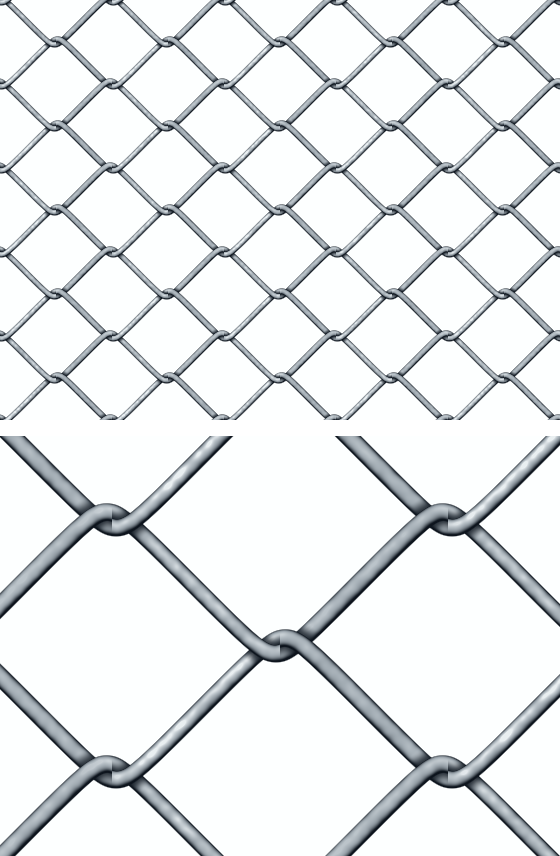
Top: the whole. Bottom: its middle third, enlarged.
Give the GLSL for this pattern, as a WebGL 2 fragment shader.

```glsl
#version 300 es
precision highp float;

uniform vec2 u_resolution;
out vec4 outColor;

const float TAU = 6.2831853;
const vec2 REPEATS = vec2(5.0, 5.0);
const vec2 CELL_SIZE = vec2(4.0 / 15.0, 0.2); // in canvas heights
const float WIRE_RADIUS = 0.0068;
const float AMPLITUDE = 0.281;  // a little over a quarter cell, so rows hook
const float SHARPNESS = 0.95;   // 1 gives pointed bends
const float HOOK_SHIFT = 0.014; // sideways skew of the hooks

const vec3 BACKDROP = vec3(0.992, 1.0, 1.0);
const vec3 SHADOW = vec3(0.05, 0.08, 0.115);
const vec3 STEEL = vec3(0.63, 0.67, 0.70);
const vec3 SHINE = vec3(0.93, 0.95, 0.96);

// Gradient noise on a lattice that wraps after `period` cells
vec2 gradientAt(vec2 node, vec2 period) {
  vec2 wrapped = mod(node, period);
  vec3 h = fract(wrapped.xyx * vec3(0.1031, 0.1030, 0.0973));
  h += dot(h, h.yzx + 33.33);
  float angle = TAU * fract((h.x + h.y) * h.z);
  return vec2(cos(angle), sin(angle));
}

float gradientNoise(vec2 uv, vec2 period) {
  vec2 p = uv * period;
  vec2 i = floor(p);
  vec2 f = p - i;
  vec2 w = f * f * f * (f * (f * 6.0 - 15.0) + 10.0);
  vec2 e = vec2(0.0, 1.0);
  float a = dot(gradientAt(i, period), f);
  float b = dot(gradientAt(i + e.yx, period), f - e.yx);
  float c = dot(gradientAt(i + e.xy, period), f - e.xy);
  float d = dot(gradientAt(i + e.yy, period), f - e.yy);
  return mix(mix(a, b, w.x), mix(c, d, w.x), w.y);
}

// Rounded zigzag wire: signed distance in x, unit normal in yz
vec3 zigzagWire(vec2 cell, float peakX, float midline) {
  float phase = TAU * (cell.x - peakX);
  float bend = SHARPNESS * cos(phase);
  float scale = AMPLITUDE / asin(SHARPNESS);
  float offset = cell.y - midline - scale * asin(bend);
  offset -= floor(offset + 0.5);
  float slope = -scale * TAU * SHARPNESS * sin(phase) / sqrt(1.0 - bend * bend);
  slope *= CELL_SIZE.y / CELL_SIZE.x;
  vec2 normal = normalize(vec2(-slope, 1.0));
  return vec3(offset * CELL_SIZE.y * normal.y, normal);
}

// Lit round wire with dark rims
vec3 shadeWire(vec3 wire, float radius, float gloss, float grain) {
  float s = clamp(wire.x / radius, -1.0, 1.0);
  vec3 normal = vec3(wire.yz * s, sqrt(1.0 - s * s));
  float lit = dot(normal, normalize(vec3(-0.2, 0.42, 0.88)));
  lit += grain - 0.4 * s * s * s * s;
  vec3 color = mix(SHADOW, STEEL, smoothstep(-0.05, 0.92, lit));
  float highlight = pow(clamp(lit, 0.0, 1.0), 9.0);
  return mix(color, SHINE, highlight * mix(0.35, 0.95, gloss));
}

float coverage(float dist, float radius, float pixel) {
  return clamp(0.5 + (radius - abs(dist)) / pixel, 0.0, 1.0);
}

void main() {
  vec2 uv = gl_FragCoord.xy / u_resolution;
  vec2 cell = uv * REPEATS;
  float pixel = 1.2 / u_resolution.y;

  // Two interlocked families of horizontal zigzags
  vec3 wireA = zigzagWire(cell, 0.5 + HOOK_SHIFT, 0.25);
  vec3 wireB = zigzagWire(cell, -HOOK_SHIFT, 0.75);

  // The over and under order swaps at every hook
  bool aInFront = sin(2.0 * TAU * cell.x) > 0.0;
  vec3 front = aInFront ? wireA : wireB;
  vec3 back = aInFront ? wireB : wireA;

  // Alternate arms are shinier and thinner
  float gloss = smoothstep(-0.6, 0.6, sin(TAU * cell.x));
  float radius = WIRE_RADIUS * mix(1.07, 0.96, gloss);

  // Faint uneven zinc finish
  float grain = 0.10 * gradientNoise(uv, vec2(40.0, 30.0))
              + 0.14 * gradientNoise(uv, vec2(160.0, 120.0));

  // Contact shadow where the back wire passes under
  float contact = smoothstep(0.9 * radius, 2.3 * radius, abs(front.x));
  vec3 backColor = shadeWire(back, radius, gloss, grain);
  backColor = mix(SHADOW, backColor, mix(0.2, 1.0, contact));
  vec3 frontColor = shadeWire(front, radius, gloss, grain);

  vec3 color = mix(BACKDROP, backColor, coverage(back.x, radius, pixel));
  color = mix(color, frontColor, coverage(front.x, radius, pixel));
  outColor = vec4(color, 1.0);
}
```
